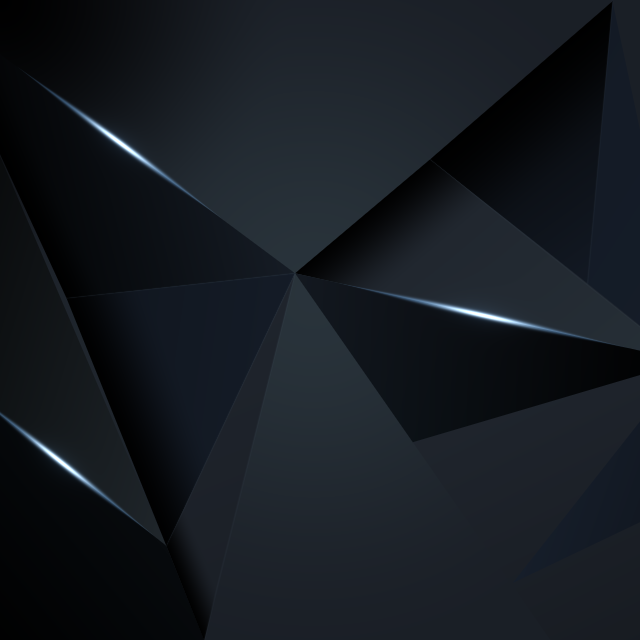
This background is drawn by a WebGL 2 fragment shader. Its source:

```glsl
#version 300 es
precision highp float;

uniform vec2 u_resolution;
out vec4 outColor;

#define HUB vec2(0.461, 0.573)
#define PEAK vec2(0.957, 0.998)
#define RIDGE vec2(0.672, 0.751)
#define ELBOW vec2(0.104, 0.534)
#define FOOT vec2(0.260, 0.147)
#define NOTCH vec2(0.645, 0.309)
#define BASE_LIGHT vec3(0.160, 0.200, 0.230)
#define BASE_DIM vec3(0.103, 0.121, 0.150)
#define NAVY vec3(0.072, 0.098, 0.138)
#define SLATE vec3(0.122, 0.143, 0.175)
#define GLOW_BLUE vec3(0.30, 0.48, 0.66)
#define HAIRLINE 0.022

float pixel;

float cross2(vec2 a, vec2 b) { return a.x * b.y - a.y * b.x; }

// Triangle with a colour at each corner and a soft shadow cast from edge ab
void facet(inout vec3 col, vec2 p, vec2 a, vec2 b, vec2 c,
           vec3 colA, vec3 colB, vec3 colC, float shadowWidth) {
    float area = cross2(b - a, c - a);
    vec3 weight = vec3(cross2(b - p, c - p), cross2(c - p, a - p), cross2(a - p, b - p)) / area;
    vec3 dist = weight * abs(area) / vec3(length(c - b), length(a - c), length(b - a));
    float cover = clamp(min(dist.x, min(dist.y, dist.z)) / pixel + 0.5, 0.0, 1.0);
    vec3 fill = max(weight.x * colA + weight.y * colB + weight.z * colC, 0.0);
    if (shadowWidth > 0.0) fill *= smoothstep(-0.1 * shadowWidth, shadowWidth, dist.z);
    col = mix(col, fill, cover);
}

// Faint bevel along a segment
float hairline(vec2 p, vec2 a, vec2 b) {
    vec2 ab = b - a;
    float t = clamp(dot(p - a, ab) / dot(ab, ab), 0.0, 1.0);
    float d = length(p - a - ab * t);
    return HAIRLINE * smoothstep(1.5 * pixel, 0.0, d);
}

// Lens-shaped highlight tapering away from its centre
vec3 streak(vec2 p, vec2 centre, vec2 direction, float reach) {
    vec2 dir = normalize(direction);
    float along = dot(p - centre, dir) / reach;
    float across = abs(cross2(dir, p - centre));
    float taper = max(1.0 - along * along, 0.0);
    float width = 0.0007 + 0.0042 * taper * taper;
    float body = taper * exp(-pow(across / width, 2.0));
    float core = exp(-along * along * 14.0) * exp(-pow(across / 0.0036, 2.0));
    float halo = exp(-along * along * 18.0) * exp(-across / 0.011);
    return GLOW_BLUE * (0.75 * body + 0.22 * halo) + vec3(0.75, 0.72, 0.66) * core;
}

void main() {
    vec2 p = gl_FragCoord.xy / u_resolution;
    pixel = 1.0 / min(u_resolution.x, u_resolution.y);

    // Backdrop: light around the hub, dark upper left corner
    float radius = length(p - vec2(0.49, 0.54));
    vec3 col = mix(BASE_LIGHT, BASE_DIM, smoothstep(0.0, 0.58, radius));
    col *= smoothstep(-0.02, 0.46, length(p - vec2(0.0, 1.0)));

    // Left side
    facet(col, p, vec2(-0.02, 0.803), vec2(-0.02, 0.369), FOOT,
          vec3(0.030, 0.036, 0.040), vec3(0.055, 0.068, 0.075), vec3(0.125, 0.150, 0.170), 0.0);
    facet(col, p, FOOT, vec2(0.66, -0.849), vec2(-1.0, 1.145),
          vec3(0.026, 0.038, 0.050), vec3(0.0), vec3(0.0), 0.0);
    facet(col, p, vec2(-0.11, 0.997), ELBOW, HUB,
          vec3(0.0), vec3(0.016, 0.024, 0.032), vec3(0.085, 0.110, 0.145), 0.06);
    facet(col, p, ELBOW, FOOT, HUB, NAVY * 0.85, NAVY, NAVY * 1.1, 0.12);
    facet(col, p, FOOT, vec2(0.319, -0.001), HUB, SLATE * 0.9, SLATE * 0.85, SLATE, 0.05);

    // Upper right
    vec2 farRidge = vec2(1.079, 0.428);
    vec2 seam = vec2(0.918, 0.557);
    facet(col, p, PEAK, seam, farRidge, NAVY * 1.05, NAVY * 1.1, NAVY * 1.15, 0.0);
    facet(col, p, RIDGE, PEAK, seam,
          vec3(0.030, 0.038, 0.050), vec3(0.025, 0.032, 0.042), NAVY, 0.16);
    facet(col, p, HUB, RIDGE, vec2(1.0665, 0.437),
          SLATE, SLATE, vec3(0.150, 0.185, 0.215), 0.115);

    // Lower right
    facet(col, p, NOTCH, vec2(1.245, 0.487), vec2(1.245, -0.554),
          SLATE, SLATE * 0.94, SLATE * 0.40, 0.0);
    facet(col, p, HUB, vec2(1.073, 0.4356), NOTCH,
          vec3(0.075, 0.095, 0.125), vec3(0.0), vec3(0.045, 0.066, 0.085), 0.0);
    facet(col, p, vec2(0.801, 0.089), vec2(1.05, 0.405), vec2(1.05, 0.208),
          NAVY * 1.2, NAVY, NAVY * 0.9, 0.0);

    // Bevels
    float bevel = hairline(p, HUB, ELBOW) + hairline(p, HUB, FOOT);
    bevel += hairline(p, HUB, vec2(0.319, 0.0)) + hairline(p, PEAK, seam);
    bevel += hairline(p, RIDGE, vec2(1.0, 0.490));
    col += bevel * vec3(0.8, 1.0, 1.2);

    // Highlights on the three bright edges
    col += streak(p, vec2(0.187, 0.777), vec2(0.461, -0.342), 0.20);
    col += streak(p, vec2(0.755, 0.507), vec2(0.539, -0.121), 0.235);
    col += streak(p, vec2(0.094, 0.279), vec2(0.260, -0.206), 0.19);

    outColor = vec4(clamp(col, 0.0, 1.0), 1.0);
}
```
